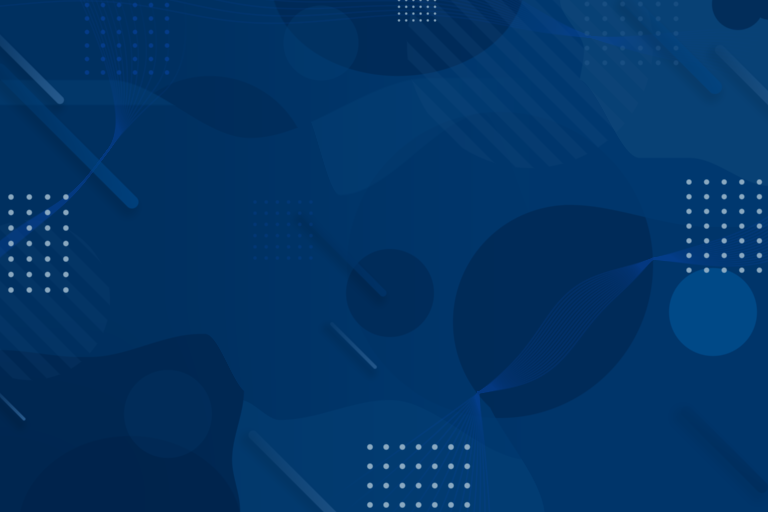
A Shadertoy shader for this background:

```glsl
// Deep blue abstract backdrop: layered blobs, dot grids, diagonal bars and fine wave bundles.

float px;  // size of one pixel in scene units
vec2 p;    // scene position, y runs downward
vec3 col;  // colour painted so far

const vec3 navy = vec3(0, 0.155, 0.325), sky = vec3(0.015, 0.25, 0.46), wave = vec3(0.03, 0.27, 0.66);
const vec3 steel = vec3(0.17, 0.37, 0.57), azure = vec3(0, 0.27, 0.52), mist = vec3(0.6, 0.71, 0.79);

float cover(float d) { return 1.0 - smoothstep(-px, px, d); }
float fall(float a, float b, float t) { return 1.0 - smoothstep(a, b, t); }
float disc(float x, float y, float r) { return length(p - vec2(x, y)) - r; }
float oval(float x, float y, float w, float h) { return length((p - vec2(x, y)) / vec2(w, h)) - 1.0; }
void paint(vec3 ink, float alpha) { col = mix(col, ink, alpha); }
void fill(float d, vec3 ink, float alpha) { paint(ink, alpha * cover(d)); }

// Finite lattice of round dots
void dots(float x, float y, vec2 pitch, vec2 count, float r, vec3 ink, float alpha) {
  vec2 q = p - vec2(x, y);
  q -= pitch * clamp(round(q / pitch), vec2(0), count - 1.0);
  fill(length(q) - r, ink, alpha);
}

// Rounded 45 degree bar with a soft shadow, fading toward its start
void bar(float x, float y, float len, float r, vec3 ink, float alpha) {
  vec2 q = p - vec2(x, y);
  float t = clamp((q.x + q.y) * 0.5 / len, 0.0, 1.0);
  q -= t * len;
  col *= 1.0 - 0.13 * alpha * fall(-0.04, 0.1, length(q + vec2(0.04, -0.05)) - r);
  fill(length(q) - r, ink, alpha * mix(0.25, 1.0, t));
}

// Diagonal stripes clipped to a disc
void stripes(float x, float y, float r, float alpha) {
  float s = abs(fract((p.x - p.y) / 0.34) - 0.5) * 0.24 - 0.06;
  fill(max(disc(x, y, r), s), vec3(0.1, 0.3, 0.5), alpha);
}

// Family of hairlines fanned out from a shared curve
void bundle(float offset, float width, float alpha) {
  float sum = 0.0;
  for (int i = 0; i < 14; i++) {
    float f = offset - width * float(i) / 13.0;
    float slope = length(vec2(dFdx(f), dFdy(f))) / px;
    sum += fall(0.0, 0.006 + px, abs(f) / max(slope, 0.2));
  }
  paint(wave, alpha * min(sum * 0.4, 1.0));
}

// Position along and across an axis that starts at a
vec2 frame(vec2 a, vec2 dir) {
  vec2 q = p - a;
  return vec2(dot(q, dir), dot(q, vec2(-dir.y, dir.x)));
}

void mainImage(out vec4 fragColor, in vec2 fragCoord) {
  vec2 uv = fragCoord / iResolution.xy;
  p = vec2(uv.x, 1.0 - uv.y) * vec2(7.68, 5.12);
  px = 5.12 / iResolution.y;
  float x = p.x, y = p.y;

  // Base gradient
  col = mix(vec3(0, 0.187, 0.375), vec3(0, 0.22, 0.435), smoothstep(1.0, 5.5, x));
  col *= 1.0 - 0.08 * smoothstep(3.0, 5.0, y) * fall(0.0, 3.0, x);

  // Upper dark lens, top blob and light swath
  float ridge = 0.8 + 0.58 * smoothstep(1.1, 2.5, x) - 0.6 * smoothstep(2.5, 4.3, x);
  fill(max(disc(2.1, 1.76, 1.0), y - ridge), navy, 0.5);
  fill(oval(3.98, -0.2, 1.27, 0.96), navy, 0.75);
  float under = 1.95 - 0.9 * fall(3.0, 3.4, x) - 0.83 * smoothstep(3.4, 4.9, x)
              + 1.4 * smoothstep(4.8, 5.55, x);
  fill(max(ridge - y, y - under) * 0.7, sky, 0.45 * fall(4.3, 5.6, x));

  // Top right pale blob with a dark corner
  float shore = 5.6 + 0.24 * smoothstep(0.0, 0.5, y) - 0.05 * smoothstep(0.5, 0.9, y);
  float base = 1.58 - 0.8 * fall(5.75, 6.4, x) + 0.28 * smoothstep(6.9, 7.7, x);
  fill(max(shore - x, y - base), vec3(0.04, 0.265, 0.465), 0.75);
  fill(min(disc(7.38, 0.04, 0.26), disc(7.72, -0.1, 0.3)), navy, 0.8);

  // Large right blob, darkest inside the round overlap
  float crest = 2.05 + 0.22 * smoothstep(5.7, 7.1, x);
  float flank = 4.8 + 0.65 * smoothstep(3.7, 5.2, y);
  float tail = max(max(crest - y, 5.65 - x), flank - x);
  float foot = max(max(flank - x, 3.75 - y), x - 6.0);
  float blob = min(min(max(disc(5.7, 3.22, 1.17), flank - 0.28 - x), tail), foot);
  fill(blob, vec3(0, 0.2, 0.405), 0.7);
  fill(disc(5.0, 2.65, 1.53), navy, mix(0.12, 0.75, cover(blob)));

  // Bottom pale blob and bottom left dark blobs
  float hill = 4.0 + 0.2 * smoothstep(2.4, 2.8, x) - 0.2 * smoothstep(2.8, 3.9, x)
             + 0.6 * smoothstep(3.9, 5.3, x);
  float bay = 2.44 - 0.12 * smoothstep(3.9, 4.6, y) + 0.08 * smoothstep(4.6, 5.1, y);
  fill(max(max(hill - y, bay - x), x - flank), sky, 0.5);
  float shelf = 3.5 + 0.07 * smoothstep(0.0, 0.8, x) - 0.23 * smoothstep(0.9, 2.0, x)
              + 0.6 * smoothstep(2.05, 2.5, x);
  fill(max(shelf - y, x - bay), vec3(0, 0.14, 0.3), 0.7);
  fill(oval(1.3, 5.3, 1.12, 0.94), vec3(0, 0.12, 0.27), 0.4);

  // Plain and striped discs
  fill(disc(3.21, 0.43, 0.375), sky, 0.35);
  fill(disc(3.9, 2.93, 0.44), navy, 0.65);
  fill(disc(7.13, 3.12, 0.44), vec3(0, 0.3, 0.55), 0.85);
  fill(disc(1.68, 4.14, 0.44), sky, 0.2);
  stripes(5.3, 0.45, 1.23, 0.22);
  stripes(0.3, 3.0, 0.8, 0.17);

  // Wave bundles: right, left, top
  vec2 q = frame(vec2(3.3, 5.12), vec2(0.813, -0.582));
  float bend = 0.25 * smoothstep(4.0, 5.3, q.x) - 0.1 - 0.3 * exp(-2.0 * pow(abs(q.x - 3.3), 2.0));
  float spread = abs(0.4 * sin(1.43 * (q.x - 1.9))) + 1.2 * max(1.9 - q.x, 0.0);
  bundle(q.y - bend, spread, 0.5 * smoothstep(-0.2, 1.5, q.x));
  q = frame(vec2(0, 2.4), vec2(0.741, -0.671));
  bend = 0.13 * exp(-3.0 * pow(abs(q.x - 0.9), 2.0)) - 0.9 * pow(max(q.x - 2.2, 0.0), 2.0);
  spread = 0.12 * fall(0.0, 1.2, q.x) - 1.9 * pow(max(q.x - 1.4, 0.0), 2.0);
  bundle(q.y - bend, spread, 0.45 * fall(1.3, 3.3, q.x));
  q = frame(vec2(5.2, 0), vec2(0.93, 0.37));
  bundle(q.y - 0.08 * sin(q.x * 2.0), 0.28 - 0.35 * q.x, 0.35 * fall(0.8, 2.8, q.x));

  // Diagonal bars
  bar(-0.1, 0.3, 0.7, 0.04, steel, 0.85);
  bar(0.0, 0.7, 1.32, 0.065, azure, 0.75);
  bar(3.05, 2.15, 0.78, 0.035, vec3(0, 0.2, 0.41), 0.8);
  bar(3.32, 3.24, 0.43, 0.018, steel, 0.8);
  bar(2.53, 4.35, 0.85, 0.045, steel, 0.6);
  bar(-0.05, 3.9, 0.29, 0.015, steel, 0.9);
  bar(7.2, 0.5, 0.7, 0.05, steel, 0.6);
  bar(6.3, 0.02, 0.85, 0.07, azure, 0.65);
  bar(6.87, 4.12, 0.75, 0.06, navy, 0.4);

  // Dot lattices
  dots(0.11, 1.97, vec2(0.183, 0.155), vec2(4, 7), 0.027, mist, 0.9);
  dots(6.89, 1.82, vec2(0.176, 0.147), vec2(5, 7), 0.026, mist, 0.9);
  dots(3.7, 4.47, vec2(0.162, 0.193), vec2(7, 4), 0.028, mist, 0.9);
  dots(3.99, 0.0, vec2(0.072, 0.068), vec2(6, 4), 0.011, mist, 0.9);
  dots(0.87, 0.05, vec2(0.16, 0.135), vec2(6), 0.022, wave, 0.55);
  dots(5.87, 0.04, vec2(0.178, 0.147), vec2(6, 5), 0.024, steel, 0.4);
  dots(2.55, 2.02, vec2(0.112), vec2(6), 0.017, wave, 0.25);
  fragColor = vec4(col, 1);
}
```
